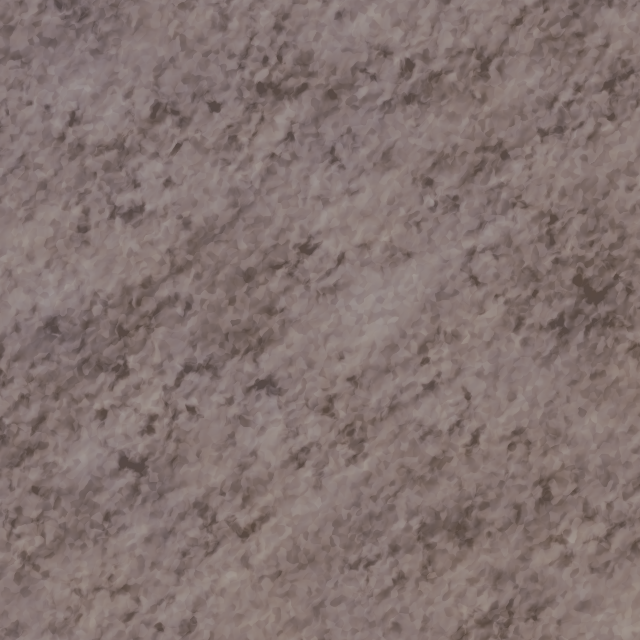
This texture is drawn by a WebGL 1 fragment shader. Its source:

```glsl
precision highp float;
uniform vec2 u_resolution;

const vec3 SHADOW = vec3(0.39, 0.33, 0.31);
const vec3 STONE = vec3(0.53, 0.46, 0.45);
const vec3 HIGHLIGHT = vec3(0.60, 0.55, 0.53);
const vec3 WARM_SHIFT = vec3(0.008, 0.001, -0.016);

const vec2 LIGHT_DIR = vec2(-0.5, 0.86);
const float LEDGE_ANGLE = 0.62;
const float LEDGE_SCALE = 10.0;
const float LEDGE_STEP = 0.014;
const float LEDGE_GAIN = 0.62;
const float GRAIN_ANGLE = 1.0;
const float GRAIN_SCALE = 40.0;
const float GRAIN_STEP = 0.0075;
const float GRAIN_GAIN = 0.60;
const float PIT_SCALE = 36.0;
const float PIT_DEPTH = 0.62;
const float FACET_SCALE = 115.0;
const float FACET_GAIN = 0.42;
const float BROAD_GAIN = 0.40;
const float BASE_TONE = 0.545;
const float RAGGEDNESS = 0.0035;

float hash(vec2 p) {
  vec3 q = fract(vec3(p.xyx) * 0.1031);
  q += dot(q, q.yzx + 33.33);
  return fract((q.x + q.y) * q.z);
}

float cornerSlope(vec2 cell, vec2 offset) {
  float a = 6.2832 * hash(cell);
  return dot(vec2(cos(a), sin(a)), offset);
}

// Gradient noise, centred on zero
float noise(vec2 p) {
  vec2 i = floor(p), f = fract(p);
  vec2 u = f * f * f * (f * (f * 6.0 - 15.0) + 10.0);
  vec2 e = vec2(1.0, 0.0);
  float low = mix(cornerSlope(i, f), cornerSlope(i + e.xy, f - e.xy), u.x);
  float high = mix(cornerSlope(i + e.yx, f - e.yx), cornerSlope(i + e.xx, f - e.xx), u.x);
  return mix(low, high, u.y);
}

float fbm(vec2 p) {
  float sum = 0.0, gain = 1.0;
  for (int k = 0; k < 4; k++) {
    sum += gain * noise(p);
    p = mat2(1.6, 1.2, -1.2, 1.6) * p + 17.3;
    gain *= 0.5;
  }
  return sum;
}

// Coordinates stretched along a direction
vec2 stretched(vec2 p, float angle, float ratio) {
  vec2 dir = vec2(cos(angle), sin(angle));
  return vec2(dot(p, dir) / ratio, dot(p, vec2(-dir.y, dir.x)));
}

float ledgeHeight(vec2 p) {
  return fbm(stretched(p, LEDGE_ANGLE, 2.2) * LEDGE_SCALE + 40.0);
}

float grainHeight(vec2 p) {
  vec2 q = stretched(p, GRAIN_ANGLE, 1.4) * GRAIN_SCALE + 90.0;
  return noise(q) + 0.5 * noise(q * 2.1 + 5.7);
}

// Small soft-edged patches of random value
float facets(vec2 p) {
  vec2 i = floor(p), f = fract(p);
  float sum = 0.0, total = 0.0;
  for (int y = -1; y <= 1; y++) {
    for (int x = -1; x <= 1; x++) {
      vec2 c = vec2(float(x), float(y));
      vec2 d = c + vec2(hash(i + c + 7.0), hash(i + c + 61.0)) - f;
      float w = exp(-12.0 * dot(d, d));
      sum += w * hash(i + c + 133.0);
      total += w;
    }
  }
  return sum / total - 0.5;
}

void main() {
  vec2 uv = gl_FragCoord.xy / min(u_resolution.x, u_resolution.y);
  vec2 p = uv + 0.008 * vec2(noise(uv * 30.0), noise(uv * 30.0 + 70.0));
  p += RAGGEDNESS * vec2(noise(uv * 110.0 + 31.0), noise(uv * 110.0 + 83.0));

  // Rough and smooth regions
  float broad = fbm(stretched(uv, LEDGE_ANGLE, 1.4) * 6.0 + 11.0);
  float rough = smoothstep(-0.4, 0.4, fbm(uv * 7.0 + 23.0) - 0.4 * broad);

  // Light falling across ledges and grain
  float ledge = ledgeHeight(p) - ledgeHeight(p + LIGHT_DIR * LEDGE_STEP);
  float grain = grainHeight(p) - grainHeight(p + LIGHT_DIR * GRAIN_STEP);

  // Dark flecks gathered in the rough regions
  float fleck = fbm(stretched(p, GRAIN_ANGLE, 1.3) * PIT_SCALE + 150.0);
  float pits = smoothstep(0.02, 0.55, fleck) * mix(0.12, 1.0, rough);

  float tone = BASE_TONE + BROAD_GAIN * broad + LEDGE_GAIN * ledge;
  tone += GRAIN_GAIN * grain * mix(0.4, 1.0, rough);
  tone += FACET_GAIN * facets(stretched(p, GRAIN_ANGLE, 1.3) * FACET_SCALE);
  tone -= PIT_DEPTH * pits;
  tone = clamp(tone, -0.15, 1.2);

  // Palette, with a slow drift between lilac and brown
  vec3 color = tone < 0.5 ? mix(SHADOW, STONE, tone * 2.0)
                          : mix(STONE, HIGHLIGHT, tone * 2.0 - 1.0);
  float warmth = 0.7 * (uv.x - uv.y) + 0.9 * fbm(uv * 6.0 + 200.0);
  warmth += 0.9 * noise(uv * 60.0 + 300.0) - 0.1;
  color += WARM_SHIFT * warmth;

  gl_FragColor = vec4(color, 1.0);
}
```
